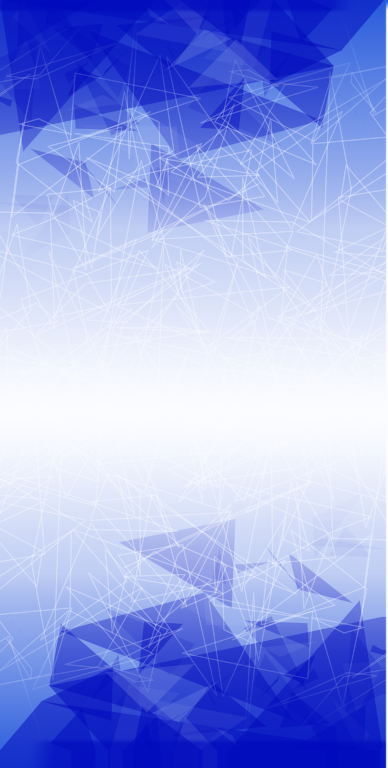
Write a Shadertoy shader that draws this background.

```glsl
const float HEIGHT = 1.98;               // canvas height in widths
const float GLOW_Y = 0.54;               // white band, measured from the top
const vec2 TURN = vec2(0.987, 1.938);    // p -> TURN - p is the half turn
const vec3 EDGE_BLUE = vec3(0.15, 0.35, 0.86);
const vec3 HAZE_BLUE = vec3(0.72, 0.78, 0.95);
const vec3 GLOW_WHITE = vec3(0.985, 0.99, 1.0);
const vec3 DEEP_BLUE = vec3(0.0, 0.035, 0.74);
const float FACET_ALPHA = 0.52;
const int SHARDS = 44;
const int NODES = 30;
const int WIRES_PER_NODE = 3;
const float WIRE_WIDTH = 0.0004;
const float WIRE_ALPHA = 0.32;

// Corners of the large facets, three per facet
const int FACETS = 8;
const vec2 CORNERS[24] = vec2[24](
    vec2(-0.25, 0.40), vec2(0.30, -0.45), vec2(0.86, 0.17),
    vec2(0.00, 0.00), vec2(0.99, 0.00), vec2(0.88, 0.13),
    vec2(0.54, 0.08), vec2(0.86, 0.17), vec2(0.83, 0.33),
    vec2(0.39, 0.37), vec2(0.68, 0.54), vec2(0.38, 0.60),
    vec2(0.70, 0.08), vec2(0.88, 0.13), vec2(0.695, 0.22),
    vec2(0.30, 0.065), vec2(0.54, 0.04), vec2(0.44, 0.18),
    vec2(0.23, 0.08), vec2(0.83, 0.31), vec2(0.46, 0.41),
    vec2(0.00, 0.00), vec2(0.40, 0.00), vec2(0.06, 0.39));

float hash(float n) { return fract(sin(n * 12.9898) * 43758.5453); }
vec2 hash2(float n) { return vec2(hash(n), hash(n + 0.37)); }

// Point at a random bearing, between the two radii
vec2 randomSpoke(float n, float near, float far) {
    float angle = 6.2832 * hash(n);
    return mix(near, far, hash(n + 0.53)) * vec2(cos(angle), sin(angle));
}

float segmentDistance(vec2 p, vec2 a, vec2 b) {
    vec2 ab = b - a;
    float h = clamp(dot(p - a, ab) / max(dot(ab, ab), 1e-6), 0.0, 1.0);
    return length(p - a - ab * h);
}

float edgeSide(vec2 p, vec2 a, vec2 b) {
    vec2 ab = b - a;
    return (ab.x * (p.y - a.y) - ab.y * (p.x - a.x)) / max(length(ab), 1e-4);
}

float triangleMask(vec2 p, vec2 a, vec2 b, vec2 c, float blur) {
    float winding = edgeSide(c, a, b) < 0.0 ? -1.0 : 1.0;
    float inside = min(min(winding * edgeSide(p, a, b), winding * edgeSide(p, b, c)),
                       winding * edgeSide(p, c, a));
    return smoothstep(-blur, blur, inside);
}

// Translucent facets: large ones, then scattered shards
vec3 addFacets(vec3 color, vec2 p, float blur) {
    float fade = 1.0 - smoothstep(0.08, 0.80, p.y);
    for (int i = 0; i < FACETS; i++) {
        float mask = triangleMask(p, CORNERS[3 * i], CORNERS[3 * i + 1], CORNERS[3 * i + 2], blur);
        color = mix(color, DEEP_BLUE, mask * FACET_ALPHA * fade);
    }
    for (int i = 0; i < SHARDS; i++) {
        float seed = float(i) * 7.13 + 2.0;
        vec2 center = hash2(seed);
        center.y = 0.58 * pow(center.y, 1.2);
        center.x *= 0.88 - 0.85 * center.y;
        float size = mix(0.05, 0.19, hash(seed + 1.0));
        vec2 a = center + randomSpoke(seed + 2.0, 0.5 * size, size);
        vec2 b = center + randomSpoke(seed + 3.0, 0.5 * size, size);
        vec2 c = center + randomSpoke(seed + 4.0, 0.5 * size, size);
        bool pale = hash(seed + 6.0) < 0.25;
        float alpha = mix(0.12, 0.55, hash(seed + 5.0)) * fade * (pale ? 0.35 : 1.0);
        color = mix(color, pale ? HAZE_BLUE : DEEP_BLUE, triangleMask(p, a, b, c, blur) * alpha);
    }
    return color;
}

// Thin triangle outlines that fan out from evenly spread nodes
float wires(vec2 p, float blur) {
    float light = 0.0;
    for (int i = 0; i < NODES; i++) {
        float seed = float(i) * 5.71 + 40.0;
        vec2 node = vec2(fract(float(i) * 0.618 + 0.1), 0.18 + 0.85 * (float(i) + 0.5) / float(NODES));
        for (int j = 0; j < WIRES_PER_NODE; j++) {
            float k = seed + float(j) * 1.91;
            vec2 a = node + randomSpoke(k + 1.0, 0.0, 0.03);
            vec2 b = node + randomSpoke(k + 2.0, 0.08, 0.40);
            vec2 c = node + randomSpoke(k + 3.0, 0.08, 0.40);
            float d = min(segmentDistance(p, a, b),
                          min(segmentDistance(p, b, c), segmentDistance(p, c, a)));
            float stroke = 1.0 - smoothstep(WIRE_WIDTH, WIRE_WIDTH + blur, d);
            light += (1.0 - light) * stroke * WIRE_ALPHA;
        }
    }
    return light;
}

void mainImage(out vec4 fragColor, in vec2 fragCoord) {
    vec2 uv = fragCoord / iResolution.xy;
    float pixel = 1.0 / iResolution.x;
    float top = 1.0 - uv.y;
    vec2 p = vec2(uv.x, top * HEIGHT);
    vec2 turned = TURN - p;
    vec2 folded = max(p.y < 0.5 * TURN.y ? p : turned, 0.002);

    // Vertical glow
    float glow = top < GLOW_Y ? top / GLOW_Y : uv.y / (1.0 - GLOW_Y);
    vec3 color = mix(EDGE_BLUE, HAZE_BLUE, clamp(glow / 0.55, 0.0, 1.0));
    color = mix(color, GLOW_WHITE, smoothstep(0.42, 1.03, glow));

    // Facets and a dark rim at both ends
    color = addFacets(color, folded, 0.7 * pixel);
    float rim = (1.0 - smoothstep(0.02, 0.035, folded.y)) * (1.0 - smoothstep(0.84, 0.92, folded.x));
    color = mix(color, DEEP_BLUE, 0.6 * rim);

    // Wire mesh, then the pale right margin
    float mesh = max(wires(p, pixel), wires(turned, pixel));
    color = mix(color, GLOW_WHITE, mesh * smoothstep(0.0, 0.45, folded.y));
    float margin = smoothstep(0.995 - pixel, 0.995 + pixel, uv.x) * smoothstep(0.0, 0.03, p.y);
    fragColor = vec4(mix(color, GLOW_WHITE, margin), 1.0);
}
```
